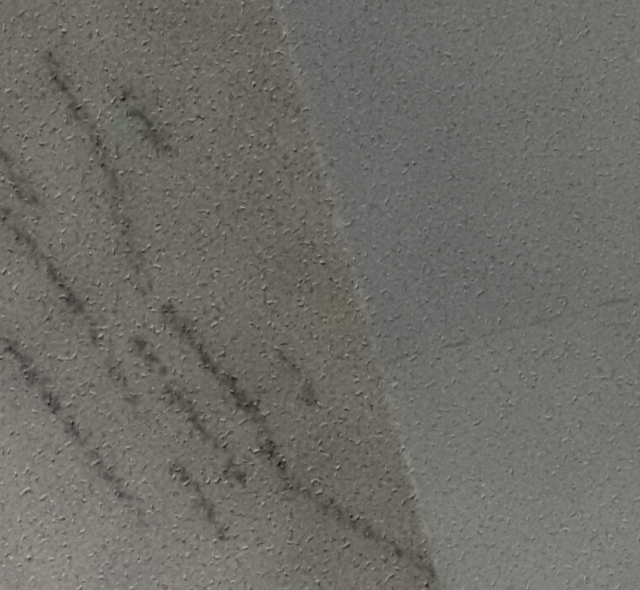
Give the GLSL for this texture, as a Shadertoy shader.

```glsl
// Weathered concrete: a worn, stained slab on the left meets smoother paving on the
// right along a pale slanted seam. Broad colour ramps are layered with gradient-noise
// grain, crumbling diagonal scuffs drawn as distance-to-segment strokes, and a crack.

vec2 gradientDir(vec2 cell) {
    vec3 h = fract(cell.xyx * vec3(0.1031, 0.1030, 0.0973));
    h += dot(h, h.yzx + 33.33);
    float angle = 6.2832 * fract((h.x + h.y) * h.z);
    return vec2(cos(angle), sin(angle));
}

float gradientNoise(vec2 p) {
    vec2 i = floor(p), f = fract(p);
    vec2 u = f * f * f * (f * (f * 6.0 - 15.0) + 10.0);
    float a = dot(gradientDir(i), f);
    float b = dot(gradientDir(i + vec2(1, 0)), f - vec2(1, 0));
    float c = dot(gradientDir(i + vec2(0, 1)), f - vec2(0, 1));
    float d = dot(gradientDir(i + vec2(1, 1)), f - vec2(1, 1));
    return 1.4 * mix(mix(a, b, u.x), mix(c, d, u.x), u.y);
}

float fbm(vec2 p) {
    float sum = 0.0, amp = 0.5;
    for (int i = 0; i < 4; i++) {
        sum += amp * gradientNoise(p);
        p = mat2(1.6, 1.2, -1.2, 1.6) * p + 7.3;
        amp *= 0.5;
    }
    return sum;
}

float segmentDistance(vec2 p, vec4 s) {
    vec2 pa = p - s.xy, ba = s.zw - s.xy;
    return length(pa - ba * clamp(dot(pa, ba) / dot(ba, ba), 0.0, 1.0));
}

// Soft scuff: a dark core inside a faint wider stain
float scuff(vec2 p, vec4 s) {
    float d = segmentDistance(p, s);
    return 0.72 * smoothstep(0.017, 0.001, d) + 0.28 * exp(-d * d / 0.0005);
}

// Start and end of each scuff, in units of canvas height
const vec4 SCUFFS[12] = vec4[12](
    vec4(0.085, 0.900, 0.170, 0.746), vec4(0.170, 0.746, 0.247, 0.513),
    vec4(0.290, 0.470, 0.424, 0.308), vec4(0.424, 0.308, 0.494, 0.174),
    vec4(0.500, 0.174, 0.735, 0.032), vec4(0.000, 0.647, 0.141, 0.470),
    vec4(0.141, 0.470, 0.240, 0.294), vec4(0.233, 0.421, 0.410, 0.188),
    vec4(0.000, 0.442, 0.240, 0.117), vec4(0.007, 0.739, 0.056, 0.654),
    vec4(0.212, 0.838, 0.282, 0.746), vec4(0.304, 0.209, 0.381, 0.089));

void mainImage(out vec4 fragColor, in vec2 fragCoord) {
    vec2 p = fragCoord / iResolution.y;
    float mottle = fbm(p * 7.0);
    float patches = gradientNoise(p * 24.0 + 5.0);

    // Signed distances to the seam and to the crack on its right
    float seam = (p.x - 0.469 - 0.283 * (1.0 - p.y)) * 0.962;
    seam += 0.003 * gradientNoise(vec2(p.y * 14.0, 3.0));
    float crack = (p.y - 0.386 - 0.26 * (p.x - 0.650)) * 0.968;
    crack += 0.003 * gradientNoise(vec2(p.x * 20.0, 8.0));
    float right = smoothstep(-0.020, 0.025, seam);

    // Worn slab: brownish beside the seam, pale in the lower left corner
    vec3 worn = mix(vec3(0.438, 0.430, 0.405), vec3(0.412, 0.404, 0.376),
                    smoothstep(-0.40, -0.12, seam));
    float pale = smoothstep(0.60, 0.05, p.y + 0.75 * p.x);
    worn = mix(worn, vec3(0.528, 0.518, 0.500), pale);
    worn += mottle * vec3(0.050, 0.046, 0.042);
    vec2 moss = p - vec2(0.212, 0.790), ochre = p - vec2(0.565, 0.475);
    worn += vec3(-0.015, 0.015, -0.005) * exp(-dot(moss, moss) / 0.0006);
    worn += vec3(0.015, 0.012, -0.012) * exp(-dot(ochre, ochre) / 0.0012);

    // Smooth paving: cool grey above the crack, slightly lighter and greener below
    vec3 upper = mix(vec3(0.412, 0.413, 0.408), vec3(0.442, 0.442, 0.432),
                     smoothstep(0.08, 0.60, seam));
    vec3 lower = mix(vec3(0.436, 0.440, 0.426), vec3(0.490, 0.497, 0.478),
                     smoothstep(0.40, -0.05, p.y - 0.20 * seam));
    vec3 paving = mix(lower, upper, smoothstep(-0.040, 0.050, crack));
    paving += 0.020 * mottle;
    vec3 col = mix(worn, paving, right);

    // Scuffs, strongly warped at fine scale and crumbled into separate flecks
    vec2 warped = p + 0.007 * vec2(patches, gradientNoise(p * 33.0 + 19.0));
    warped += 0.009 * vec2(gradientNoise(p * 85.0), gradientNoise(p * 85.0 + 27.0));
    float dark = 0.65 * scuff(warped, vec4(0.487, 0.393, 0.530, 0.322));
    for (int i = 0; i < 12; i++) {
        float strength = i == 1 || i == 4 || i == 6 ? 0.70 : 1.0;
        dark = max(dark, strength * scuff(warped, SCUFFS[i]));
    }
    dark *= clamp(0.60 + 0.8 * gradientNoise(p * 60.0) + 0.5 * patches, 0.05, 1.1);
    col -= dark * (1.0 - right) * vec3(0.150, 0.150, 0.145);

    // Grain at two scales, with small light chips shadowed on their lower right
    vec2 q = mat2(0.8, -0.6, 0.6, 0.8) * p;
    vec2 chipScale = vec2(115.0, 150.0);
    float chips = gradientNoise(q * chipScale + 41.0);
    float shade = gradientNoise((q + vec2(0.001, 0.0045)) * chipScale + 41.0);
    float sparse = smoothstep(-0.25, 0.45, gradientNoise(p * 62.0 + 13.0));
    float density = mix(1.0, 0.62, right) * (0.9 + 0.5 * patches);
    float relief = smoothstep(0.15, 0.65, chips) - smoothstep(0.15, 0.65, shade);
    col += 0.145 * density * sparse * relief;
    col += 0.055 * density * gradientNoise(q * vec2(95.0, 130.0));
    col -= 0.080 * density * smoothstep(0.30, 0.70, gradientNoise(p * 88.0 + 71.0));
    col += 0.030 * gradientNoise(p * 190.0) * vec3(1.0, 0.9, 1.05);

    // Pale broken seam with a soft halo, then the faint interrupted crack
    float wear = clamp(0.60 + 0.9 * gradientNoise(vec2(p.y * 38.0, 2.5)), 0.1, 1.2);
    float rough = seam + 0.003 * gradientNoise(p * 90.0 + 3.0);
    col += 0.062 * wear * smoothstep(0.010, 0.0, abs(rough));
    col += 0.010 * exp(-seam * seam / 0.0003);
    float crackWear = clamp(0.50 + 1.1 * gradientNoise(vec2(p.x * 34.0, 6.5)), 0.1, 1.2);
    crack += 0.002 * gradientNoise(p * 90.0 + 9.0);
    float pastSeam = smoothstep(0.0, 0.02, seam);
    col -= 0.065 * crackWear * pastSeam * smoothstep(0.006, 0.0, abs(crack));

    fragColor = vec4(clamp(col, 0.0, 1.0), 1.0);
}
```
